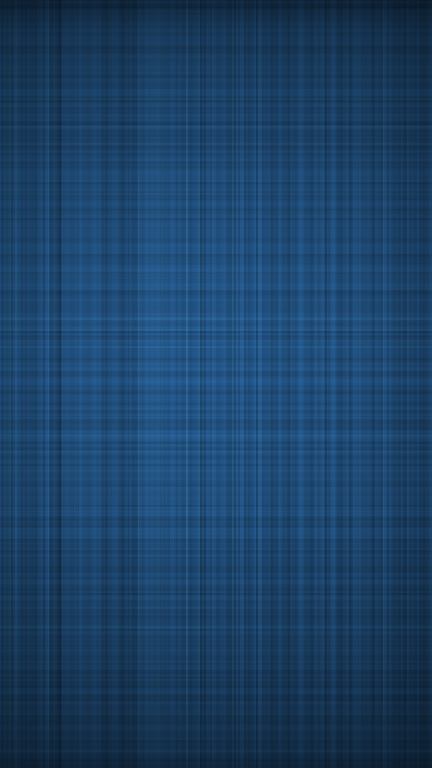
Give the GLSL for this pattern, as a WebGL 1 fragment shader.

```glsl
precision highp float;
// Blue woven cloth: fine vertical and horizontal threads of random brightness,
// made from layered one-dimensional noise, with sparse bright and dark strands.
// A soft central glow darkens toward the edges, most of all at the top.
uniform vec2 u_resolution;

const vec3 CLOTH = vec3(0.138, 0.333, 0.528);   // cloth colour in full light
const vec3 STRAND = vec3(0.035, 0.080, 0.085);  // tint added by bright strands
const vec2 GLOW_CENTER = vec2(0.47, 0.53);
const vec2 GLOW_FALLOFF = vec2(1.10, 2.25);
const float WARP_COUNT = 215.0;      // vertical threads across the width
const float WEFT_COUNT = 340.0;      // horizontal threads down the height
const float WARP_CONTRAST = 0.40;
const float WEFT_CONTRAST = 0.25;
const float SHEEN_X = 0.362;         // broad bright band of warp threads
const float SHEEN_WIDTH = 0.016;
const float SHADE_X = 0.27;          // broad dark band beside it
const float SHADE_WIDTH = 0.045;

float hash(float n) {
  return fract(sin(n * 12.9898 + 4.137) * 43758.5453);
}

// Random level per thread, blended over at least one pixel at the borders.
float threads(float t, float count, float pixel, float seed) {
  float x = t * count;
  float cell = floor(x);
  float soft = clamp(pixel * count * 0.5, 0.22, 0.5);
  float blend = smoothstep(0.5 - soft, 0.5 + soft, x - cell);
  return mix(hash(cell + seed), hash(cell + 1.0 + seed), blend);
}

// Fine threads with faint wider bundles, centred on zero.
float weave(float t, float count, float pixel, float seed) {
  float fine = threads(t, count, pixel, seed) - 0.5;
  float bundle = threads(t, count * 0.47, pixel, seed + 311.0) - 0.5;
  float band = threads(t, count * 0.13, pixel, seed + 673.0) - 0.5;
  return fine * 0.60 + bundle * 0.26 + band * 0.08;
}

// Rare threads that stand out from the rest.
float strands(float t, float count, float pixel, float seed) {
  return pow(threads(t, count, pixel, seed), 14.0);
}

float bump(float x, float center, float width) {
  float d = (x - center) / width;
  return exp(-d * d);
}

void main() {
  vec2 uv = gl_FragCoord.xy / u_resolution;
  vec2 pixel = 1.0 / u_resolution;

  // Central glow and darkened top edge
  vec2 offset = uv - GLOW_CENTER;
  float glow = exp(-dot(offset * offset, GLOW_FALLOFF));
  glow *= 1.0 - 0.25 * smoothstep(0.955, 1.0, uv.y);
  glow *= 1.0 - 0.12 * smoothstep(0.025, 0.0, uv.y);

  // Threads, each direction fading unevenly along its length
  float warpWear = 0.85 + 0.30 * threads(uv.y, 7.0, pixel.y, 41.0);
  float weftWear = 0.80 + 0.40 * threads(uv.x, 5.0, pixel.x, 87.0);
  float warp = weave(uv.x, WARP_COUNT, pixel.x, 19.0) * warpWear;
  float weft = weave(uv.y, WEFT_COUNT, pixel.y, 151.0) * weftWear;
  float light = 1.0 + WARP_CONTRAST * warp + WEFT_CONTRAST * weft;

  // Broad bands and dark strands
  float sheen = bump(uv.x, SHEEN_X, SHEEN_WIDTH);
  light += 0.06 * sheen - 0.06 * bump(uv.x, SHADE_X, SHADE_WIDTH);
  light -= 0.14 * strands(uv.x, WARP_COUNT * 0.9, pixel.x, 523.0);
  light -= 0.08 * strands(uv.y, WEFT_COUNT * 0.9, pixel.y, 797.0);

  // Bright strands with a slightly greener tint
  float bright = strands(uv.x, WARP_COUNT, pixel.x, 229.0) * warpWear;
  bright += 0.6 * strands(uv.y, WEFT_COUNT * 0.8, pixel.y, 401.0) * weftWear;
  bright += 0.35 * sheen;

  vec3 color = (CLOTH * light + STRAND * bright) * glow;
  gl_FragColor = vec4(clamp(color, 0.0, 1.0), 1.0);
}
```
